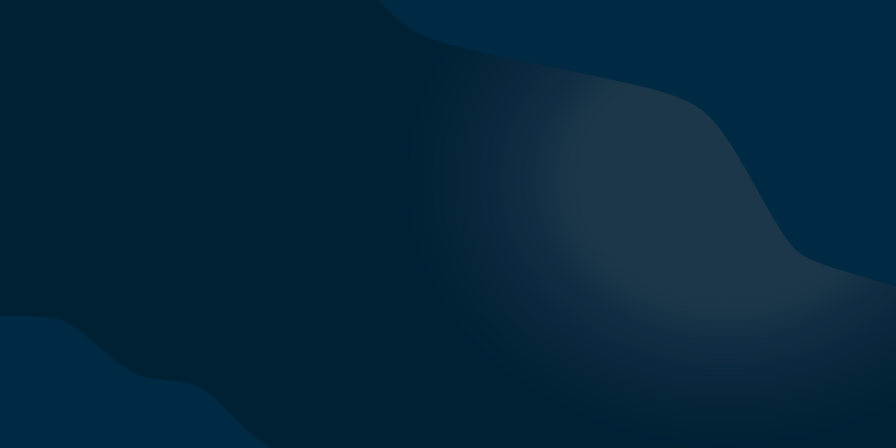
Give the GLSL for this background, as a Shadertoy shader.

```glsl
// Dark navy backdrop with a soft slate glow right of centre and two
// flat blue waves in the upper right and lower left corners.
// Wave edges are straight lines turned by a few rounded bends.

#define BASE_COLOR  vec3(0.000, 0.130, 0.205)
#define WAVE_COLOR  vec3(0.000, 0.165, 0.267)
#define HALO_COLOR  vec3(0.088, 0.192, 0.280)
#define CORE_COLOR  vec3(0.110, 0.217, 0.288)
#define GLOW_CENTER vec2(1.62, 0.60)
#define GLOW_RADII  vec2(0.75, 0.62)
#define GLOW_CORE   0.38

// Rounded ramp: flat below 'corner', unit slope above it.
float bend(float x, float corner, float roundness) {
    float d = x - corner;
    return 0.5 * (d + sqrt(d * d + roundness * roundness));
}

// Depth of the upper wave's edge below the top of the canvas.
float upperEdge(float x) {
    return 0.133 + 0.185 * (x - 1.146)
         - 1.0 * bend(-x, -0.911, 0.062)
         + 1.8 * bend(x, 1.589, 0.062)
         - 1.7 * bend(x, 1.769, 0.036);
}

// Depth of the lower wave's edge below the top of the canvas.
float lowerEdge(float x) {
    return 0.703
         + 0.95 * bend(x, 0.146, 0.037)
         - 0.95 * bend(x, 0.299, 0.042)
         + 1.10 * bend(x, 0.448, 0.037)
         - 0.40 * bend(x, 0.555, 0.030);
}

// Antialiased coverage of the region where d is positive.
float coverage(float d) {
    return clamp(0.5 + d / max(fwidth(d), 1e-5), 0.0, 1.0);
}

void mainImage(out vec4 fragColor, in vec2 fragCoord) {
    // Canvas units: x in 0..2, y in 0..1
    vec2 p = fragCoord / iResolution.xy * vec2(2.0, 1.0);
    float depth = 1.0 - p.y;

    // Elliptical glow with a broad, even core
    float reach = length((p - GLOW_CENTER) / GLOW_RADII);
    float glow = 1.0 - smoothstep(GLOW_CORE, 1.0, reach);
    vec3 glowColor = mix(HALO_COLOR, CORE_COLOR, smoothstep(0.7, 1.0, glow));
    vec3 color = mix(BASE_COLOR, glowColor, glow);

    // Corner waves over the glow
    float waves = max(coverage(upperEdge(p.x) - depth),
                      coverage(depth - lowerEdge(p.x)));
    color = mix(color, WAVE_COLOR, waves);

    fragColor = vec4(color, 1.0);
}
```
